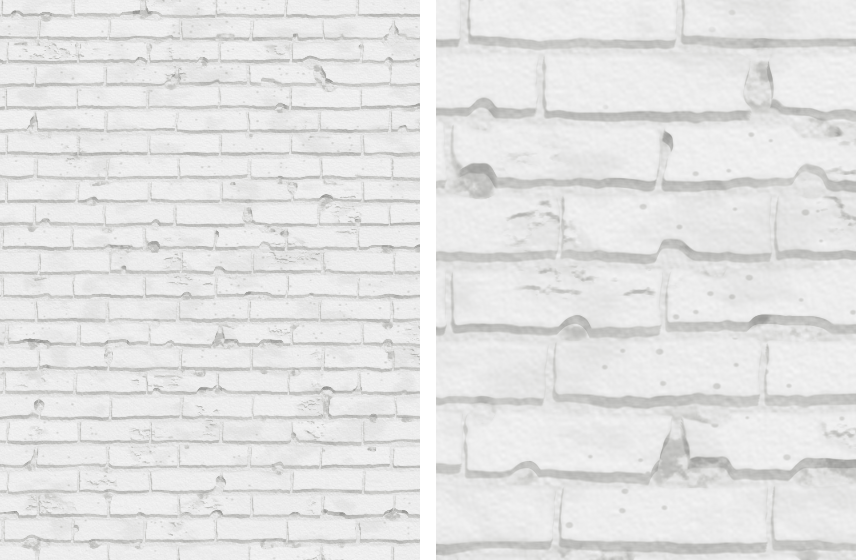
Left, the full canvas; right, a detail of the centre.
Reproduce this texture procedurally as a Shadertoy shader.

```glsl
// White painted brick wall in running bond: 23 and a half courses, about six bricks across.
// Each brick is a wobbly rounded box with chipped edges that casts a soft shadow downwards;
// embossed noise, pores and gouges roughen the paint.

float hash(vec2 p) {
    return fract(sin(dot(p, vec2(127.1, 311.7))) * 43758.5453);
}

float noise(vec2 p) {
    vec2 i = floor(p), f = fract(p);
    f = f * f * (3.0 - 2.0 * f);
    return mix(mix(hash(i), hash(i + vec2(1, 0)), f.x),
               mix(hash(i + vec2(0, 1)), hash(i + vec2(1, 1)), f.x), f.y);
}

float fbm(vec2 p) {
    float sum = 0.0, amp = 0.5;
    for (int i = 0; i < 4; i++) {
        sum += amp * noise(p);
        p = p * 2.03 + 17.3;
        amp *= 0.5;
    }
    return sum;
}

// Signed distance to the brick of this cell, negative inside; id is column and row
float brickDistance(vec2 p, out vec2 id) {
    vec2 w = p + 0.0035 * (vec2(noise(p * 45.0), noise(p * 32.0 + 40.0)) - 0.5);
    w += 0.0016 * (vec2(noise(p * 190.0), noise(p * 170.0 + 9.0)) - 0.5);

    // Courses grow slightly taller towards the bottom
    float t = 0.969 - w.y;
    float course = 24.5 * t * (1.0 - 0.047 * t);
    float row = ceil(course);
    float shift = mix(0.08, 0.52, mod(row, 2.0)) + 0.1 * (hash(vec2(row, 3.0)) - 0.5);
    float x = w.x / 0.127 - shift;
    id = vec2(floor(x), row);

    // Each brick is nudged, tilted and sized a little differently
    vec2 q = vec2((fract(x) - 0.5) * 0.127, (row - course - 0.54) * 0.0427);
    q += 0.002 * (vec2(hash(id + 5.0), hash(id + 8.0)) - 0.5);
    q.y += q.x * 0.025 * (hash(id + 2.0) - 0.5);
    vec2 halfSize = vec2(0.0615, 0.0168) + 0.0012 * (hash(id + 11.0) - 0.5);
    vec2 e = abs(q) - halfSize + 0.002;
    float d = length(max(e, 0.0)) + min(max(e.x, e.y), 0.0) - 0.002;

    // Chips bite only into the borders
    return d + 0.008 * smoothstep(0.74, 0.95, noise(p * 36.0 + 70.0));
}

float brickMask(vec2 p, float soft) {
    vec2 id;
    return smoothstep(soft, -soft, brickDistance(p, id));
}

// Fine paint relief, stretched along the courses
float relief(vec2 p) {
    return fbm(p * vec2(110.0, 160.0)) + 0.5 * noise(p * 420.0);
}

// Small round holes scattered one per cell
float pores(vec2 p, float px) {
    vec2 g = p * 95.0, cell = floor(g);
    float seed = hash(cell + 21.0);
    vec2 c = 0.25 + 0.5 * vec2(hash(cell + 4.0), hash(cell + 6.0));
    float r = 0.07 + 0.1 * hash(cell + 13.0);
    float edge = max(0.07, 95.0 * px);
    return step(0.87, seed) * smoothstep(r + edge, r - edge, length((g - cell - c) * vec2(0.8, 1.0)));
}

// Rare, ragged hollows in the faces
float gouge(vec2 p) {
    float patchMask = smoothstep(0.76, 0.9, noise(p * vec2(16.0, 22.0) + 31.0));
    return patchMask * smoothstep(0.42, 0.6, fbm(p * vec2(70.0, 110.0)));
}

void mainImage(out vec4 fragColor, in vec2 fragCoord) {
    vec2 p = fragCoord / iResolution.y;
    float px = 1.0 / iResolution.y;
    float soft = max(0.0008, 0.6 * px);
    vec2 lightStep = vec2(0.0008, 0.0018);

    vec2 id;
    float d = brickDistance(p, id);
    float face = smoothstep(soft, -soft, d);
    float bump = relief(p) - relief(p + lightStep);

    // Brick face: faint mottling, relief, pores and a worn rim
    float paint = 0.932 + 0.012 * (hash(id + 17.0) - 0.5);
    paint -= 0.035 * smoothstep(0.5, 0.72, fbm(p * vec2(18.0, 30.0)));
    paint += 0.045 * bump;
    paint -= 0.025 * smoothstep(-0.003, 0.0, d);
    paint -= 0.11 * pores(p, px) * smoothstep(0.35, 0.6, noise(p * 14.0));
    float hollow = gouge(p);
    paint -= 0.03 * hollow + 0.17 * clamp(gouge(p + lightStep * 1.3) * -1.0 + hollow, 0.0, 1.0);

    // Mortar: slightly greyer and rougher
    float mortar = 0.892 + 0.09 * bump + 0.03 * (noise(p * 60.0) - 0.5);

    // Shadow cast from the brick above, uneven in length and strength
    float reach = 0.0035 + 0.0035 * noise(p * vec2(28.0, 14.0) + 50.0);
    float shade = 0.0;
    for (int i = 1; i <= 4; i++) {
        float s = float(i) / 4.0;
        shade = max(shade, brickMask(p + vec2(0.0012, reach) * s, soft) * (1.0 - 0.25 * s));
    }
    float strength = 0.11 + 0.1 * noise(p * vec2(24.0, 40.0) + 12.0);
    mortar -= shade * strength;

    // Dark crevices where chips open the joints
    float crevice = smoothstep(0.7, 0.92, noise(p * 36.0 + 70.0)) * smoothstep(0.4, 0.6, fbm(p * 90.0));
    mortar -= 0.13 * crevice;

    float value = mix(mortar, paint, face);
    value += 0.012 * (noise(p * 500.0) - 0.5);
    vec3 color = vec3(value, value, value - 0.008 * smoothstep(0.92, 0.82, value));
    fragColor = vec4(clamp(color, 0.0, 1.0), 1.0);
}
```
